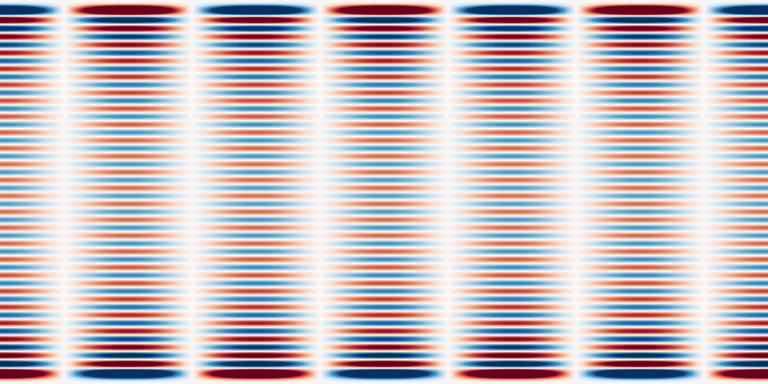
Reproduce this pattern procedurally as a Shadertoy shader.

```glsl
#define DEGREE 48      // sets the bands down: DEGREE - ORDER + 1
#define ORDER 3        // full waves across
#define GAIN 1.82      // contrast before the colours saturate
#define PI 3.14159265

// Ratio used by the normalised Legendre recurrence
float stepScale(float l) {
    float m = float(ORDER);
    return sqrt((4.0 * l * l - 1.0) / (l * l - m * m));
}

// Normalised associated Legendre function, raised from ORDER to DEGREE
float legendre(float cosT, float sinT) {
    float seed = sqrt(0.25 / PI);
    for (int k = 1; k <= ORDER; k++)
        seed *= sinT * sqrt(1.0 + 0.5 / float(k));

    float previous = 0.0;
    float current = seed;
    float invScale = 0.0;
    for (int l = ORDER + 1; l <= DEGREE; l++) {
        float scale = stepScale(float(l));
        float next = scale * (cosT * current - invScale * previous);
        previous = current;
        current = next;
        invScale = 1.0 / scale;
    }
    return current;
}

// Diverging ramp: dark red at -1, near white at 0, dark blue at +1
vec3 divergingRamp(float value) {
    vec3 stops[11] = vec3[11](
        vec3(103, 0, 31), vec3(178, 24, 43), vec3(214, 96, 77),
        vec3(244, 165, 130), vec3(253, 219, 199), vec3(247, 247, 247),
        vec3(209, 229, 240), vec3(146, 197, 222), vec3(67, 147, 195),
        vec3(33, 102, 172), vec3(5, 48, 97));
    float t = clamp(value * 5.0 + 5.0, 0.0, 10.0);
    int i = min(int(t), 9);
    return mix(stops[i], stops[i + 1], t - float(i)) / 255.0;
}

void mainImage(out vec4 fragColor, in vec2 fragCoord) {
    // Longitude across, colatitude down from the top edge
    vec2 uv = fragCoord / iResolution.xy;
    float longitude = 2.0 * PI * uv.x;
    float colatitude = PI * (1.0 - uv.y);

    // Real spherical harmonic
    float wave = cos(float(ORDER) * longitude);
    float harmonic = wave * legendre(cos(colatitude), sin(colatitude));

    fragColor = vec4(divergingRamp(GAIN * harmonic), 1.0);
}
```
